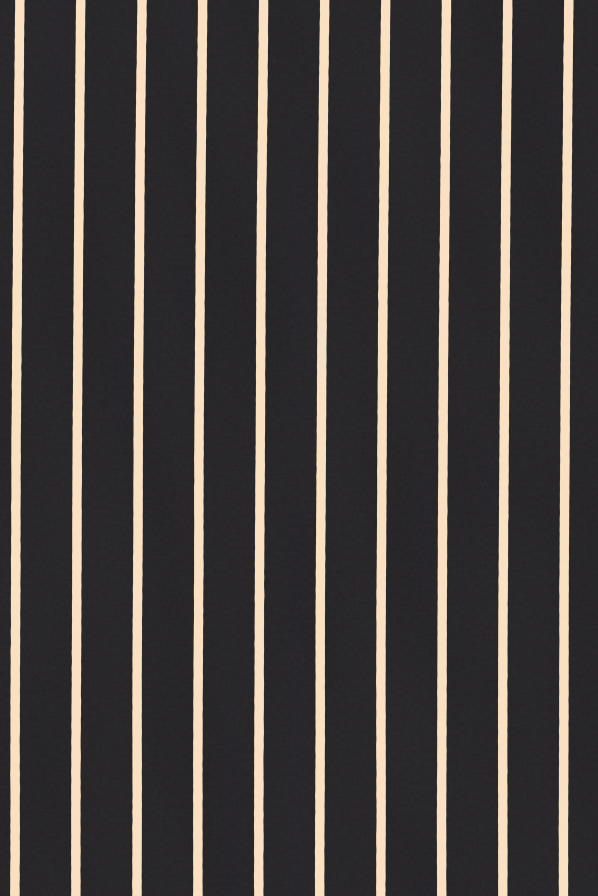
Give the GLSL for this texture, as a WebGL 1 fragment shader.

```glsl
precision highp float;

// Black cotton with ten thin cream pinstripes that lean and bow slightly.
// One repeated distance gives the stripes; gradient noise frays their edges
// and adds thread grain, soft creases and a little wear.

uniform vec2 u_resolution;

vec2 gradientAt(vec2 cell) {
  vec2 h = vec2(dot(cell, vec2(127.1, 311.7)), dot(cell, vec2(269.5, 183.3)));
  return 2.0 * fract(sin(h) * 43758.55) - 1.0;
}

float gradientNoise(vec2 p) {
  vec2 i = floor(p);
  vec2 f = p - i;
  vec2 s = f * f * f * (f * (f * 6.0 - 15.0) + 10.0);
  vec2 e = vec2(0.0, 1.0);
  float low = mix(dot(gradientAt(i), f),
                  dot(gradientAt(i + e.yx), f - e.yx), s.x);
  float high = mix(dot(gradientAt(i + e.xy), f - e.xy),
                   dot(gradientAt(i + e.yy), f - e.yy), s.x);
  return mix(low, high, s.y);
}

void main() {
  // Canvas units: the width is 1
  vec2 p = gl_FragCoord.xy / u_resolution.x;
  float height = gl_FragCoord.y / u_resolution.y;
  float pixel = 1.0 / u_resolution.x;

  // Stripes bow to the right towards the top
  float pitch = 0.10195;
  float across = p.x - 0.025 - 0.0084 * height * height;
  float stripe = floor(across / pitch + 0.5);
  float offset = across - stripe * pitch;
  offset += 0.0012 * gradientNoise(vec2(stripe * 7.3, p.y * 3.0));

  // Printed edges fray separately on each side
  float side = step(0.0, offset);
  float fray = gradientNoise(vec2(stripe * 5.7 + side * 2.3 + 0.4, p.y * 75.0));
  float edge = abs(offset) - 0.0079 + 0.0007 * fray;
  float ink = 1.0 - smoothstep(-0.65 * pixel, 0.65 * pixel, edge);

  // Thread grain and broad, slanted creases
  float grain = gradientNoise(p * vec2(210.0, 130.0))
              + 0.7 * gradientNoise(p * vec2(60.0, 290.0));
  float crease = gradientNoise(vec2(p.x * 9.0 + p.y * 2.0, p.y * 2.5));
  float shade = 0.016 * grain + 0.012 * crease;

  vec3 black = vec3(0.158, 0.152, 0.160) + shade;
  vec3 cream = vec3(0.98, 0.88, 0.76) + 0.5 * shade;

  // Pale worn patches and rare dark specks on the cream
  float wear = smoothstep(0.35, 0.65, gradientNoise(vec2(stripe * 3.7, p.y * 5.0)));
  cream = mix(cream, vec3(0.92, 0.88, 0.82), 0.5 * wear);
  float speck = smoothstep(0.62, 0.75, gradientNoise(p * 150.0 + 31.0));
  cream *= 1.0 - 0.35 * speck;

  gl_FragColor = vec4(mix(black, cream, ink), 1.0);
}
```
